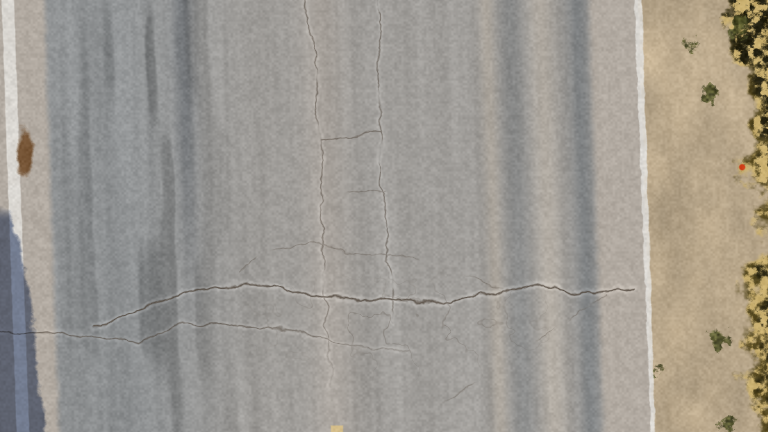
Write a Shadertoy shader that draws this texture.

```glsl
#define LEAN .035
#define ROAD_LEFT .1
#define ROAD_RIGHT 1.36
#define LINE_LEFT .018
#define LINE_RIGHT 1.477
#define GRAIN .1
#define CRACK_WIDTH .0017
#define ASPHALT vec3(.625, .615, .6)
#define SHOULDER vec3(.695, .665, .63)
#define DIRT vec3(.725, .655, .545)
#define PAINT vec3(.87, .86, .84)

float hash(vec2 p) {
  return fract(sin(dot(p, vec2(127.1, 311.7))) * 43758.5453);
}

float noise(vec2 p) {
  vec2 i = floor(p), f = fract(p);
  f = f * f * (3. - 2. * f);
  return mix(mix(hash(i), hash(i + vec2(1, 0)), f.x),
             mix(hash(i + vec2(0, 1)), hash(i + 1.), f.x), f.y);
}

float fbm(vec2 p) {
  float sum = 0., amp = .53;
  for (int i = 0; i < 4; i++) {
    sum += amp * noise(p);
    p = p * 2.03 + 17.3;
    amp *= .5;
  }
  return sum;
}

float segment(vec2 p, vec2 a, vec2 b) {
  vec2 pa = p - a, ba = b - a;
  return length(pa - ba * clamp(dot(pa, ba) / dot(ba, ba), 0., 1.));
}

// Distance to a path of eight x, y pairs
float path(vec2 p, float v[16]) {
  float d = 9.;
  for (int i = 0; i < 14; i += 2)
    d = min(d, segment(p, vec2(v[i], v[i + 1]), vec2(v[i + 2], v[i + 3])));
  return d;
}

float bump(float x, float center, float width) {
  float t = (x - center) / width;
  return exp(-t * t);
}

float stroke(float d, float width, float aa) {
  return 1. - smoothstep(width - aa, width + aa, d);
}

// Worn lane with tyre bands and long streaks
vec3 asphalt(float s, vec2 p) {
  float wobble = s + .012 * (fbm(p * vec2(6, 9)) - .5);
  float streak = noise(vec2(s * 38., p.y * 1.2)) + .6 * noise(vec2(s * 95., p.y * 2.5)) - .8;
  float patches = smoothstep(.48, .75, noise(vec2(wobble * 32., p.y * 3.5)));
  vec3 col = ASPHALT + .055 * streak;
  col -= vec3(.065, .045, .025) * (1. - smoothstep(.25, .62, s));
  col -= .1 * patches * bump(s, .32, .17);
  col -= vec3(.11, .1, .085) * bump(wobble, .42, .025) * smoothstep(.1, .8, p.y);
  col -= vec3(.12, .1, .08) * (bump(s, 1.335, .026) + .6 * bump(s, 1.18, .03));
  col += vec3(.065, .05, .03) * (bump(s, 1.125, .018) + bump(s, 1.25, .03));
  return col + vec3(.03, .018, .008) * bump(s, .74, .05);
}

// Crack network: x is the dark opening, y the pale broken rim
vec2 cracks(vec2 p, float aa) {
  vec2 q = p + .022 * (vec2(fbm(p * 28.), fbm(p * 28. + 51.)) - .5);
  float wide = path(q, float[16](.22, .241, .4, .315, .579, .345, .787, .31,
    1.02, .299, 1.238, .34, 1.343, .322, 1.47, .333));
  float low = path(q, float[16](0., .232, .139, .229, .324, .208, .428, .252,
    .556, .245, .694, .231, .81, .2, .95, .185));
  float along = path(q, float[16](.7, 1.01, .734, .861, .731, .745, .745, .676,
    .745, .491, .752, .329, .76, .2, .765, .1));
  along = min(along, path(q, float[16](.875, 1.01, .878, .92, .873, .82, .88, .7,
    .882, .62, .891, .47, .907, .35, .91, .25)));
  float thin = path(q, float[16](.56, .37, .6, .41, .74, .44, .8, .415,
    .926, .41, 1.04, .375, 1.13, .34, 1.2, .325));
  thin = min(thin, segment(q, vec2(1.02, .06), vec2(1.4, .32)));
  thin = min(thin, segment(q, vec2(.775, .556), vec2(.891, .556)));
  float cross = segment(q, vec2(.745, .676), vec2(.88, .697));
  float broken = smoothstep(.28, .58, noise(p * 23.));
  float web = stroke(abs(fbm(p * 13.) - .5), .012, .012) * bump(p.x, .95, .3) * bump(p.y, .25, .09);
  float fade = 1. - .6 * smoothstep(.55, .9, p.x);
  float dark = max(.85 * stroke(wide, CRACK_WIDTH, aa), .25 * web);
  dark = max(dark, .65 * fade * stroke(low, CRACK_WIDTH * .8, aa));
  dark = max(dark, .6 * stroke(cross, CRACK_WIDTH * .8, aa));
  dark = max(dark, .55 * broken * stroke(along, CRACK_WIDTH * .8, aa) * smoothstep(.05, .4, p.y));
  dark = max(dark, .38 * broken * stroke(thin, CRACK_WIDTH * .7, aa));
  return vec2(dark, bump(wide, .005, .004) + .6 * bump(min(low, along), .004, .004));
}

// Dirt verge with dry grass, dark brush, weeds and a red bloom
vec3 verge(vec2 p, float aa) {
  float clump = fbm(p * 65.), top = smoothstep(.65, .95, p.y);
  vec3 col = DIRT * (.87 + .26 * fbm(p * vec2(14, 8)));
  float inside = p.x - 1.735 + .035 * top - .025 * bump(p.y, .48, .08) + .12 * (fbm(p * 24.) - .5);
  vec3 grass = mix(vec3(.34, .29, .13), vec3(.79, .69, .44), smoothstep(.32, .62, clump));
  col = mix(col, grass, smoothstep(-.01, .018, inside));
  float brush = smoothstep(0., .045, inside - .02 + .035 * top);
  col = mix(col, vec3(.13, .12, .06), brush * (1. - smoothstep(.38, .65, clump)));
  vec3 weeds[6] = vec3[6](vec3(1.667, .218, .02), vec3(1.602, .898, .008), vec3(1.639, .785, .015),
    vec3(1.523, .139, .006), vec3(1.678, .016, .015), vec3(1.71, .94, .021));
  vec3 leaf = mix(vec3(.14, .15, .06), vec3(.42, .43, .22), noise(p * 160.));
  for (int i = 0; i < 6; i++) {
    float d = length(p - weeds[i].xy) + .05 * (clump - .5);
    col = mix(col, leaf, .85 * stroke(d, weeds[i].z, .003 + aa));
  }
  return mix(col, vec3(.82, .25, .1), stroke(length(p - vec2(1.718, .613)), .007, aa));
}

void mainImage(out vec4 fragColor, in vec2 fragCoord) {
  vec2 p = fragCoord / iResolution.y;
  float aa = 1. / iResolution.y, s = p.x - LEAN * (1. - p.y);
  float ragged = .008 * (fbm(p * 45.) - .5);

  // Road between pale shoulders
  float lane = smoothstep(-.008, .012, s - ROAD_LEFT + ragged)
    * (1. - smoothstep(-.008, .015, s - ROAD_RIGHT + ragged));
  vec3 col = mix(SHOULDER, asphalt(s, p), lane);
  vec2 crack = cracks(p, aa);
  col += .07 * crack.y;
  col = mix(col, verge(p, aa), smoothstep(-aa, aa, s - LINE_RIGHT + ragged));

  // Edge lines, stain and centre mark
  float paint = max(stroke(abs(s - LINE_LEFT + .4 * ragged), .0145, aa),
    stroke(abs(s - LINE_RIGHT + ragged), mix(.005, .009, p.y), aa));
  col = mix(col, PAINT, paint * (.8 + .2 * noise(p * 55.)));
  float stain = length((p - vec2(.058, .652)) * vec2(1, .36)) + 2. * ragged;
  col = mix(col, vec3(.43, .29, .16), .9 * stroke(stain, .018, .003 + aa));
  vec2 mark = abs(p - vec2(.78, .004)) - vec2(.014, .011);
  col = mix(col, vec3(.83, .74, .54), stroke(max(mark.x, mark.y), 0., aa));
  col = mix(col, vec3(.34, .3, .26), crack.x);

  // Aggregate grain and cast shadow
  col += GRAIN * (.6 * noise(p * 190.) + .4 * noise(p * 95.) - .5);
  float reach = .105 * sqrt(max(0., 1. - p.y / .525)) + 3. * ragged;
  float shadow = stroke(p.x - reach, 0., .006) * stroke(p.y, .51, .02);
  col *= mix(vec3(1), vec3(.53, .58, .69), shadow);
  fragColor = vec4(clamp(col, 0., 1.), 1);
}
```
